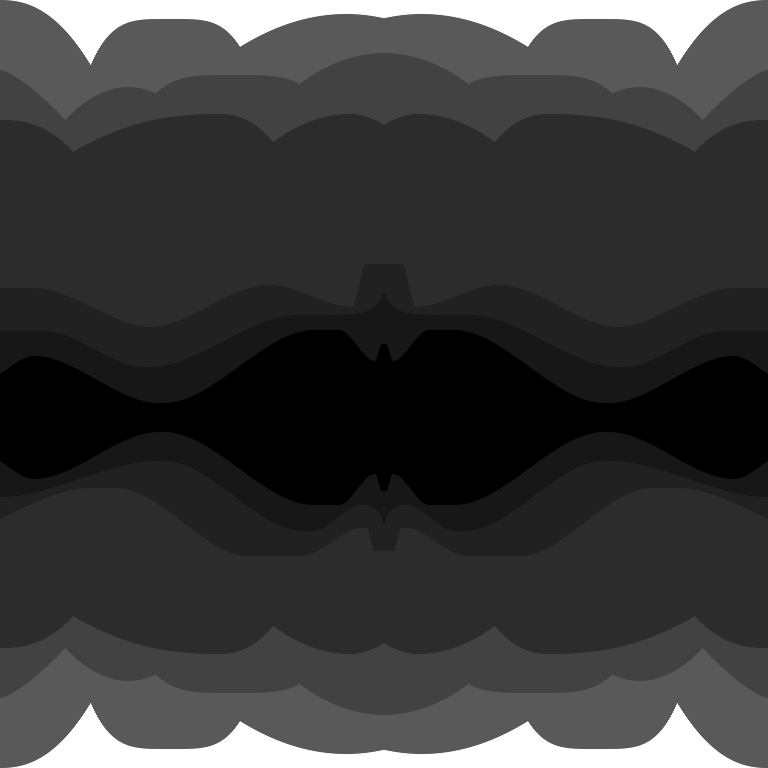
Write a WebGL 1 fragment shader that draws this background.

```glsl
precision highp float;

uniform vec2 u_resolution;

const vec3 WHITE = vec3(1.0);
const vec3 PALE_GREY = vec3(0.349);
const vec3 MID_GREY = vec3(0.259);
const vec3 DARK_GREY = vec3(0.173);
const vec3 CHARCOAL = vec3(0.129);
const vec3 SOOT = vec3(0.09);
const vec3 BLACK = vec3(0.0);

// Rounded scallop; reach is the left and right distance over which it drops 0.05
float lobe(float x, float centre, float top, vec2 reach, float power) {
  float side = x < centre ? reach.x : reach.y;
  return top - 0.05 * pow(abs(x - centre) / side, power);
}

float evenLobe(float x, float centre, float top, float reach, float power) {
  return lobe(x, centre, top, vec2(reach), power);
}

// Smooth change of height between two positions
float ramp(float x, float start, float end, float rise) {
  return rise * smoothstep(start, end, x);
}

// Pointed peak on the mirror axis
float spike(float x, float height, float falloff) {
  return height * exp(-x * falloff);
}

vec3 paint(vec3 below, vec3 layer, float inside, float pixel) {
  return mix(below, layer, smoothstep(-0.6 * pixel, 0.6 * pixel, inside));
}

// Scalloped outer edges, as heights from the middle line
float paleEdge(float x) {
  float edge = evenLobe(x, 0.0495, 0.4818, 0.149, 2.0);
  edge = max(edge, evenLobe(x, 0.2786, 0.4753, 0.0986, 4.0));
  return max(edge, evenLobe(x, 0.5, 0.5, 0.0939, 2.3));
}

float midEdge(float x) {
  float edge = evenLobe(x, 0.0, 0.431, 0.1223, 2.0);
  edge = max(edge, evenLobe(x, 0.1953, 0.4023, 0.1227, 4.0));
  edge = max(edge, evenLobe(x, 0.3333, 0.3867, 0.0885, 2.0));
  return max(edge, evenLobe(x, 0.5, 0.4089, 0.0701, 1.4));
}

float darkEdge(float x) {
  float edge = lobe(x, 0.0443, 0.3516, vec2(0.0827, 0.1174), 2.0);
  edge = max(edge, lobe(x, 0.2148, 0.3516, vec2(0.0807, 0.191), 2.3));
  return max(edge, evenLobe(x, 0.5, 0.3438, 0.1022, 2.5));
}

// Flowing inner edges, as heights on the canvas
float charcoalTop(float x) {
  return 0.6563 + ramp(x, 0.0234, 0.0417, -0.056) + ramp(x, 0.039, 0.15, 0.0286)
    + ramp(x, 0.15, 0.306, -0.0547) + ramp(x, 0.302, 0.456, 0.0508);
}

float charcoalBottom(float x) {
  return 0.2826 + ramp(x, 0.013, 0.0221, 0.0299) + ramp(x, 0.0286, 0.1068, -0.0365)
    + ramp(x, 0.176, 0.349, 0.0885) + ramp(x, 0.384, 0.573, -0.0599);
}

float sootTop(float x) {
  return 0.5898 + spike(x, 0.0286, 77.0)
    + ramp(x, 0.111, 0.306, -0.0677) + ramp(x, 0.3125, 0.443, 0.0469);
}

float sootBottom(float x) {
  return 0.3438 - spike(x, 0.0273, 128.0) + ramp(x, 0.026, 0.094, -0.0352)
    + ramp(x, 0.104, 0.2865, 0.0911) + ramp(x, 0.293, 0.5, -0.0469);
}

// Half height of the black core
float coreHeight(float x) {
  return 0.0957 + ramp(x, 0.0026, 0.0117, -0.0221) + ramp(x, 0.0117, 0.0586, 0.0404)
    + ramp(x, 0.091, 0.2865, -0.0951) + ramp(x, 0.293, 0.456, 0.0612)
    + ramp(x, 0.456, 0.521, -0.0313);
}

float between(float y, float bottom, float top) {
  return min(y - bottom, top - y);
}

void main() {
  vec2 uv = gl_FragCoord.xy / u_resolution;
  float pixel = 1.0 / u_resolution.y;
  float x = abs(uv.x - 0.5);
  float y = uv.y;
  float height = abs(y - 0.5);

  // Outer bands, mirrored both ways
  vec3 color = paint(WHITE, PALE_GREY, paleEdge(x) - height, pixel);
  color = paint(color, MID_GREY, midEdge(x) - height, pixel);
  color = paint(color, DARK_GREY, darkEdge(x) - height, pixel);

  // Inner bands around the core
  color = paint(color, CHARCOAL, between(y, charcoalBottom(x), charcoalTop(x)), pixel);
  color = paint(color, SOOT, between(y, sootBottom(x), sootTop(x)), pixel);
  color = paint(color, BLACK, coreHeight(x) - abs(y - 0.4564), pixel);

  gl_FragColor = vec4(color, 1.0);
}
```
